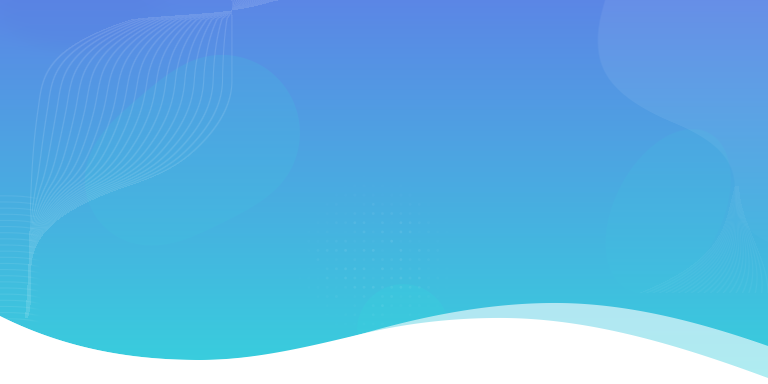
This background is drawn by a Shadertoy shader. Its source:

```glsl
const vec3 SKY_TOP = vec3(0.357, 0.525, 0.898);
const vec3 SKY_BOTTOM = vec3(0.212, 0.820, 0.863);
const vec3 TEAL = vec3(0.25, 0.77, 0.87);
const vec3 INDIGO = vec3(0.33, 0.48, 0.87);
const vec3 WHITE = vec3(1.0);

const float VEIL_ALPHA = 0.6;
const float LOBE_ALPHA = 0.07;
const float BLOB_ALPHA = 0.2;
const float LINE_ALPHA = 0.13;
const float LINE_WIDTH = 0.0026;
const float LINE_COUNT = 20.0;
const float DOT_SPACING = 0.024;
const float DOT_RADIUS = 0.0035;
const float DOT_ALPHA = 0.09;

// Curve nodes: position, value, slope
const vec3 WAVE[5] = vec3[5](vec3(0.0, 0.177, -0.5), vec3(0.52, 0.0625, 0.0),
    vec3(0.94, 0.13, 0.24), vec3(1.302, 0.172, 0.0), vec3(2.0, 0.0156, -0.37));
const vec3 VEIL[5] = vec3[5](vec3(0.0, 0.177, -0.5), vec3(0.52, 0.0625, 0.0),
    vec3(0.94, 0.13, 0.29), vec3(1.445, 0.211, 0.0), vec3(2.0, 0.099, -0.35));
const vec3 LOBE[5] = vec3[5](vec3(0.37, 2.0, -2.0), vec3(0.5, 1.914, 0.0),
    vec3(0.68, 1.755, -2.4), vec3(0.896, 1.557, 0.0), vec3(1.0, 1.576, 0.3));
const vec3 RIBBON_LEFT[5] = vec3[5](vec3(0.172, 0.065, 0.1), vec3(0.714, 0.099, 0.15),
    vec3(0.948, 0.339, 3.0), vec3(0.969, 0.573, 9.0), vec3(1.0, 0.729, 5.0));
const vec3 RIBBON_RIGHT[5] = vec3[5](vec3(0.172, 0.073, 0.3), vec3(0.518, 0.339, 3.0),
    vec3(0.622, 0.52, 1.0), vec3(0.79, 0.604, 0.0), vec3(1.0, 0.604, 0.0));

float hash(vec2 p) {
    return fract(sin(dot(p, vec2(12.9898, 78.233))) * 43758.5453);
}

// Cubic Hermite segment between two nodes
float hermite(float t, vec3 a, vec3 b) {
    float span = b.x - a.x;
    float u = clamp((t - a.x) / span, 0.0, 1.0);
    float v = 1.0 - u;
    return mix(a.y, b.y, u * u * (3.0 - 2.0 * u))
        + span * u * v * (a.z * v - b.z * u);
}

float curve(float t, vec3 nodes[5]) {
    float value = nodes[0].y;
    for (int i = 0; i < 4; i++) {
        if (t >= nodes[i].x) value = hermite(t, nodes[i], nodes[i + 1]);
    }
    return value;
}

float fill(float d) {
    return clamp(0.5 - d * iResolution.y, 0.0, 1.0);
}

float smoothMin(float a, float b, float k) {
    float h = max(k - abs(a - b), 0.0) / k;
    return min(a, b) - 0.25 * h * h * k;
}

float ellipse(vec2 p, vec2 radius) {
    return (length(p / radius) - 1.0) * min(radius.x, radius.y);
}

// Evenly spaced thin lines across 0..1 of s
float lines(float s) {
    float cell = s * LINE_COUNT;
    float density = max(fwidth(cell) * iResolution.y, 0.001);
    float d = abs(fract(cell + 0.5) - 0.5) / density;
    float inside = step(-0.01, s) * step(s, 1.01);
    return inside * clamp(0.5 + (0.5 * LINE_WIDTH - d) * iResolution.y, 0.0, 1.0);
}

float ribbon(float x, float left, float right) {
    float width = right - left;
    if (abs(width) < 0.0005) width = 0.0005;
    return lines((x - left) / width);
}

void mainImage(out vec4 fragColor, in vec2 fragCoord) {
    vec2 p = fragCoord / iResolution.y;
    vec3 color = mix(SKY_BOTTOM, SKY_TOP, p.y);

    // Soft tinted blobs
    float shade = ellipse(p - vec2(0.2, 0.98), vec2(0.22, 0.11));
    color = mix(color, INDIGO, 0.25 * smoothstep(0.03, -0.04, shade));
    float blob = smoothMin(length(p - vec2(0.578, 0.654)) - 0.203,
                           length(p - vec2(0.39, 0.53)) - 0.169, 0.16);
    color = mix(color, TEAL, BLOB_ALPHA * fill(blob));
    float bubble = length(p - vec2(1.05, 0.14)) - 0.12;
    color = mix(color, SKY_BOTTOM, 0.3 * fill(bubble));
    vec2 q = mat2(0.46, -0.89, 0.89, 0.46) * (p - vec2(1.74, 0.45));
    color = mix(color, TEAL, 0.16 * fill(ellipse(q, vec2(0.23, 0.14))));

    // Pale lobe at the upper right
    float lobe = 0.6 * (curve(p.y, LOBE) - p.x);
    color = mix(color, WHITE, LOBE_ALPHA * fill(lobe) * smoothstep(0.2, 0.8, p.y));

    // Line ribbons
    float mesh = ribbon(p.x, curve(p.y, RIBBON_LEFT), curve(p.y, RIBBON_RIGHT));
    color = mix(color, WHITE, LINE_ALPHA * mesh * step(0.172, p.y));
    float fan = lines((p.y - 0.17 + 8.0 * p.x * p.x * p.x) / 0.32);
    color = mix(color, WHITE, 0.6 * LINE_ALPHA * fan * smoothstep(0.11, 0.07, p.x));
    float tail = hermite(p.y, vec3(0.237, 1.667, 2.5), vec3(0.516, 1.914, 0.3));
    float sweep = ribbon(p.x, tail, mix(2.0, 1.925, smoothstep(0.237, 0.516, p.y)));
    float sweepMask = step(0.237, p.y) * step(p.y, 0.516);
    color = mix(color, WHITE, 0.35 * LINE_ALPHA * sweep * sweepMask);

    // Faint scattered dot grid
    vec2 cell = floor(p / DOT_SPACING);
    float dots = fill(length(p - (cell + 0.5) * DOT_SPACING) - DOT_RADIUS);
    float patchFade = smoothstep(0.22, 0.08, length(p - vec2(0.98, 0.33)));
    color = mix(color, WHITE, DOT_ALPHA * dots * patchFade * hash(cell));

    // Waves along the bottom
    color = mix(color, WHITE, VEIL_ALPHA * fill(p.y - curve(p.x, VEIL)));
    color = mix(color, WHITE, fill(p.y - curve(p.x, WAVE)));
    fragColor = vec4(color, 1.0);
}
```
